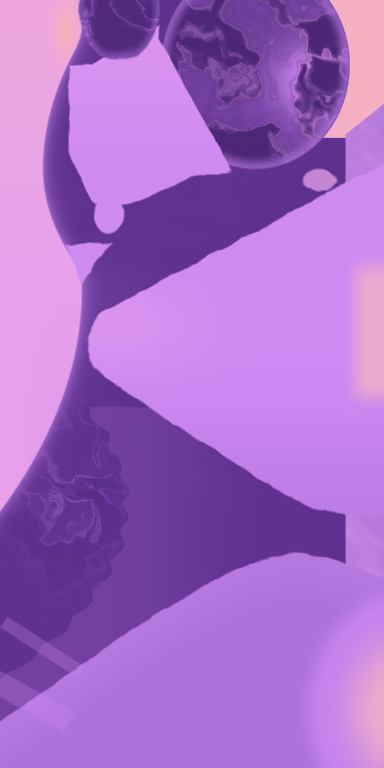
A Shadertoy shader for this background:

```glsl
// Glossy violet abstract: a dark curved body crossed by pale petals, with a
// marbled sphere above and peach glows on the right. Shapes are implicit
// curves layered back to front; warped noise adds veins and rough rims.

#define DARK vec3(0.35, 0.18, 0.54)
#define PLUM vec3(0.45, 0.25, 0.63)
#define ORCHID vec3(0.68, 0.45, 0.85)
#define LILAC vec3(0.81, 0.54, 0.95)
#define PINK vec3(0.91, 0.63, 0.92)
#define PEACH vec3(0.95, 0.69, 0.77)
#define EDGE_SOFT 0.005
#define EDGE_ROUGH 0.014
#define VEIN_SCALE 11.0

float hash(vec2 p) {
    p = fract(p * vec2(0.1031, 0.113));
    p += dot(p, p.yx + 33.33);
    return fract((p.x + p.y) * p.x * 17.0);
}

float noise(vec2 p) {
    vec2 i = floor(p), f = fract(p);
    f *= f * (3.0 - 2.0 * f);
    return mix(mix(hash(i), hash(i + vec2(1, 0)), f.x),
               mix(hash(i + vec2(0, 1)), hash(i + 1.0), f.x), f.y);
}

float fbm(vec2 p) {
    float sum = 0.0, amp = 0.53;
    for (int i = 0; i < 4; i++, amp *= 0.5) {
        sum += amp * noise(p);
        p = mat2(1.6, 1.2, -1.2, 1.6) * p + 7.3;
    }
    return sum;
}

float smin(float a, float b, float k) {
    float h = max(k - abs(a - b), 0.0);
    return min(a, b) - h * h / k * 0.25;
}

float smax(float a, float b, float k) { return -smin(-a, -b, k); }

// Smooth step that may run either way
float ramp(float a, float b, float v) {
    float t = clamp((v - a) / (b - a), 0.0, 1.0);
    return t * t * (3.0 - 2.0 * t);
}

float fill(float d) { return clamp(0.5 - d / EDGE_SOFT, 0.0, 1.0); }

void paint(inout vec3 c, vec3 tint, float amount) { c = mix(c, tint, amount); }

float ellipse(vec2 q, vec2 r) { return (length(q / r) - 1.0) * min(r.x, r.y); }

float glow(vec2 q, vec2 r) { q /= r; return exp(-dot(q, q)); }

// Slanted bar from a to b with half width w
float bar(vec2 p, vec2 a, vec2 b, float w) {
    vec2 u = normalize(b - a), q = p - 0.5 * (a + b);
    return max(abs(dot(q, u)) - 0.5 * length(b - a), abs(u.x * q.y - u.y * q.x) - w);
}

void mainImage(out vec4 fragColor, in vec2 fragCoord) {
    // x runs 0..1 rightward, y runs 0..2 downward
    vec2 p = vec2(0, 2) + vec2(1, -2) * fragCoord / iResolution.xy;
    float x = p.x, y = p.y;
    float rough = EDGE_ROUGH * (fbm(p * 22.0) - 0.5);
    vec2 warp = vec2(fbm(p * 6.0), fbm(p * 6.0 + 19.0));
    float marble = fbm(p * VEIN_SCALE + 5.0 * warp);
    float vein = pow(max(1.0 - abs(2.0 * marble - 1.0), 0.0), 14.0);

    // Backdrop
    vec3 col = mix(PINK, LILAC, 0.35 * ramp(0.6, 1.4, y) * ramp(0.0, 0.2, x));
    paint(col, PEACH, 0.35 * ramp(0.8, 0.0, y));
    paint(col, vec3(0.96, 0.69, 0.76), ramp(0.75, 0.92, x));
    paint(col, vec3(0.98, 0.72, 0.68), 0.7 * glow(p - vec2(0.17, 0.08), vec2(0.03, 0.07)));

    // Dark body with a glossy left rim
    float bulge = y - 0.44, flare = max(y - 0.755, 0.0);
    float left = smin(0.112 + (bulge < 0.0 ? 0.87 : 1.4) * bulge * bulge,
                      0.213 - 0.64 * flare * flare, 0.02);
    float sphere = ellipse(p - vec2(0.665, 0.17), vec2(0.245, 0.27));
    float corner = max(max(-sphere, 0.7 - x), y - 0.36);
    vec3 skin = mix(DARK, PLUM, 0.45 * fbm(p * 5.0 + 2.0 * warp));
    paint(skin, PLUM, 0.5 * glow(p - vec2(0.25, 0.78), vec2(0.2, 0.12)));
    paint(skin, vec3(0.38, 0.19, 0.57), 0.6 * ramp(1.0, 1.3, y));

    // Plum panel with a rippled edge, and marbling beside it
    float ripple = 0.33 - 1.6 * (y - 1.32) * (y - 1.32) + 0.009 * sin(y * 85.0);
    float panel = fill(max(ripple - x, 1.06 - y) + rough);
    paint(skin, PLUM, panel * ramp(0.72, 0.25, x));
    float marbled = glow(p - vec2(0.19, 1.29), vec2(0.12, 0.18)) * (1.0 - panel);
    paint(skin, ORCHID, 0.55 * vein * marbled);
    paint(skin, DARK * 0.85, 0.5 * marbled * ramp(0.5, 0.3, marble));
    paint(skin, ORCHID, 0.75 * exp(-max(x - left, 0.0) / 0.018));
    paint(col, skin, fill(max(left - x, corner < 0.0 ? -corner : -1.0)));

    // Marbled sphere, brightest on its right side
    float shine = glow(p - vec2(0.81, 0.21), vec2(0.1, 0.11));
    vec3 glass = mix(DARK * 0.85, PLUM, ramp(0.35, 0.7, marble));
    paint(glass, PINK, vein * (0.3 + 0.6 * shine));
    paint(glass, LILAC, shine * ramp(0.3, 0.75, marble));
    paint(glass, ORCHID, 0.7 * ramp(-0.035, 0.0, sphere));
    paint(col, glass, fill(sphere));
    paint(col, PINK, 0.75 * fill(ellipse(p - vec2(0.83, 0.47), vec2(0.042, 0.027)) + rough));

    // Upper pale panel, its drip and the patch below
    float upper = smax(0.18 + 0.5 * max(y - 0.4, 0.0) - x,
                       x - 0.415 - 0.55 * max(y - 0.1, 0.0), 0.02);
    upper = smax(upper, y - mix(0.535, 0.455, ramp(0.3, 0.55, x)), 0.02);
    upper = min(upper, ellipse(p - vec2(0.285, 0.56), vec2(0.04, 0.045)));
    float spot = max(0.635 - y, 0.165 + 0.45 * (y - 0.63) - x);
    upper = min(upper, max(spot, 0.7 * (x - 0.285 + 0.75 * (y - 0.64))));
    upper = max(upper, 0.17 - y - 0.6 * max(x - 0.24, 0.0));
    paint(col, mix(PINK, LILAC, 0.5 + ramp(0.0, 0.5, y) * 0.5), fill(upper + rough));

    // Dark bead at the top
    float bead = ellipse(p - vec2(0.31, 0.025), vec2(0.105, 0.13)) + rough;
    paint(col, mix(DARK * 0.9, ORCHID, 0.5 * vein + 0.5 * ramp(-0.025, 0.0, bead)), fill(bead));

    // Pale shoulder on the right
    float streak = fbm(vec2(x + y, y - x) * vec2(6, 25));
    paint(col, mix(ORCHID, PINK, 0.5 * streak), fill(max(0.9 - x, 1.07 - 0.8 * x - y)));

    // Large middle petal with a blunt left tip
    float petal = smax(0.84 - 0.466 * x - 0.88 * y,
                       0.84 * (y - smin(0.809 + 0.65 * x, 1.345, 0.08)), 0.08);
    petal = smax(petal, 0.225 - x, 0.06) + rough;
    vec3 tint = mix(LILAC, ORCHID, 0.6 * ramp(0.9, 1.4, y));
    paint(tint, PINK, 0.45 * glow(p - vec2(0.3, 0.84), vec2(0.2, 0.12)));
    paint(tint, PEACH, 0.8 * ramp(0.89, 0.96, x) * ramp(0.21, 0.13, abs(y - 0.865)));
    paint(col, tint, fill(petal));

    // Bottom petal with a peach glow
    float crest = 1.273 + length(vec2(0.17, 0.75 * (x - 0.78)));
    tint = mix(ORCHID, LILAC, 0.25 * ramp(0.15, 0.0, y - crest));
    float halo = ellipse(p - vec2(1.06, 1.85), vec2(0.26, 0.31));
    paint(tint, LILAC, 0.75 * ramp(0.03, -0.04, halo));
    paint(tint, PEACH, 0.85 * ramp(-0.04, -0.2, halo));
    paint(col, tint, fill(0.85 * (crest - y) + rough));

    // Translucent shards at the lower left
    paint(col, LILAC, 0.28 * fill(bar(p, vec2(0.01, 1.62), vec2(0.21, 1.75), 0.017)));
    paint(col, LILAC, 0.28 * fill(bar(p, vec2(-0.02, 1.77), vec2(0.18, 1.88), 0.03)));
    fragColor = vec4(col, 1.0);
}
```
